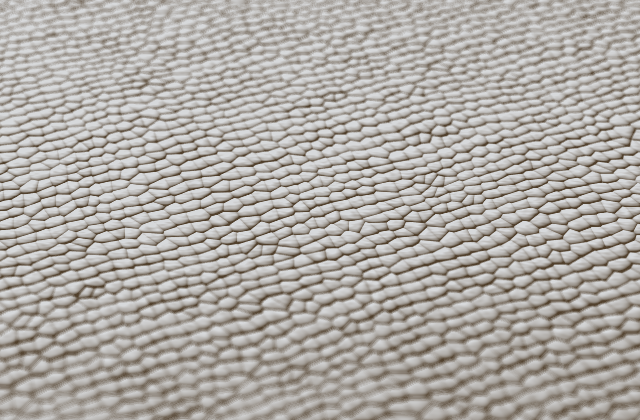
Give the GLSL for this texture, as a Shadertoy shader.

```glsl
// Slanted rows of leather grain seen at a low angle, sharp only in a band across the middle.

vec2 hash2(vec2 p) {
    p = vec2(dot(p, vec2(127.1, 311.7)), dot(p, vec2(269.5, 183.3)));
    return fract(sin(p) * 43758.5);
}

float cornerSlope(vec2 corner, vec2 offset) {
    return dot(hash2(corner) * 2.0 - 1.0, offset);
}

float gradientNoise(vec2 p) {
    vec2 i = floor(p), f = fract(p);
    vec2 w = f * f * f * (f * (f * 6.0 - 15.0) + 10.0);
    vec2 e = vec2(1.0, 0.0);
    return mix(mix(cornerSlope(i, f), cornerSlope(i + e.xy, f - e.xy), w.x),
               mix(cornerSlope(i + e.yx, f - e.yx), cornerSlope(i + e.xx, f - e.xx), w.x), w.y);
}

// Screen to hide: perspective, gentle wandering, then slanted rows and columns
vec2 hideSpace(vec2 p) {
    vec2 g = vec2(62.0 * (p.x - 0.76), 275.0) / (3.1 - p.y);
    g += 1.1 * vec2(gradientNoise(g * 0.14), gradientNoise(g * 0.11 + 40.0));
    return vec2(g.x + 0.45 * g.y, g.y - 0.45 * g.x);
}

vec2 scaleCentre(vec2 cell) {
    return cell + 0.5 + (hash2(cell) - 0.5) * vec2(0.8, 0.36);
}

// Tone of the grain: lit upper flanks, deep creases below, faint creases at the sides
float grain(vec2 g) {
    vec2 home = floor(g), nearestCell = home, nearest = vec2(9.0);
    for (int y = -1; y <= 1; y++)
    for (int x = -1; x <= 1; x++) {
        vec2 cell = home + vec2(x, y);
        vec2 r = scaleCentre(cell) - g;
        if (dot(r, r) < dot(nearest, nearest)) {
            nearest = r;
            nearestCell = cell;
        }
    }

    float crease = 0.0, flank = 0.0;
    for (int y = -1; y <= 1; y++)
    for (int x = -1; x <= 1; x++) {
        if (x == 0 && y == 0) continue;
        vec2 r = scaleCentre(nearestCell + vec2(x, y)) - g;
        vec2 normal = normalize(r - nearest);
        float edge = max(dot(0.5 * (r + nearest), normal), 0.0);
        float below = max(-normal.y, 0.0);
        crease += exp(-7.0 * edge) * below + exp(-13.0 * edge) * 0.26;
        flank += exp(-4.0 * edge) * normal.y;
    }

    // Long stretches of a row cut deeper than others
    float depth = 0.85 + 0.8 * gradientNoise(g * vec2(0.2, 0.7));
    float wrinkles = gradientNoise(g * vec2(2.2, 4.2) + vec2(0.0, 1.6 * g.x));
    return 0.27 + 0.26 * flank - depth * min(crease, 1.1) + 0.38 * wrinkles;
}

void mainImage(out vec4 fragColor, in vec2 fragCoord) {
    vec2 uv = fragCoord / iResolution.y;

    // Lens blur grows away from the focused band
    float defocus = max(abs(uv.y - 0.5) - 0.06, 0.0);
    float radius = 0.0012 + defocus * (uv.y < 0.5 ? 0.021 : 0.013);
    float relief = 0.0;
    const int SAMPLES = 24;
    for (int i = 0; i < SAMPLES; i++) {
        float angle = float(i) * 2.39996;
        float reach = radius * sqrt((float(i) + 0.5) / float(SAMPLES));
        relief += grain(hideSpace(uv + reach * vec2(cos(angle), sin(angle))));
    }
    relief /= float(SAMPLES);

    // Soft light from behind, dimmer towards the viewer and the right
    float light = mix(0.61, 0.79, smoothstep(0.0, 0.8, uv.y));
    light -= 0.06 * (uv.x - 0.76);
    light += 0.03 * gradientNoise(uv * 3.0);

    float tone = clamp(light + relief, -0.1, 1.1);
    vec3 creaseBrown = vec3(0.36, 0.30, 0.23), sheenGrey = vec3(0.80);
    fragColor = vec4(mix(creaseBrown, sheenGrey, tone), 1.0);
}
```
